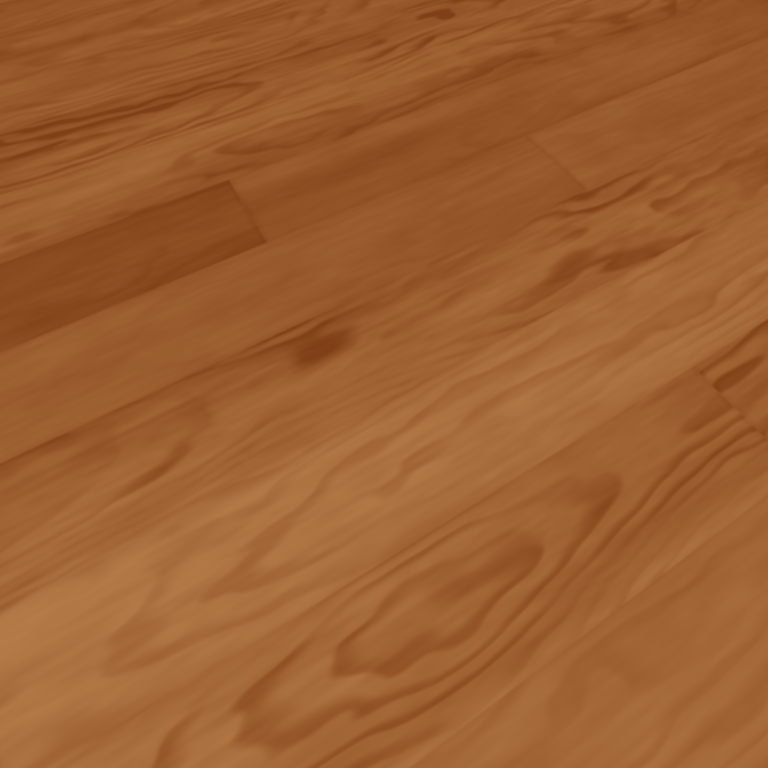
Write a Shadertoy shader that draws this texture.

```glsl
// Oak plank floor seen in perspective, boards running to a far vanishing point.
// Screen points are projected to floor coordinates; each board gets a base tone,
// broken growth rings, stretched streaks, short pores and faint seams.
#define VANISHING_POINT vec2(2.70, 1.655)
#define BOARD_DENSITY 3.59
#define BOARD_LENGTH 14.4
#define SOFTNESS 0.0012
#define FIGURE_DEPTH 0.42
#define BROAD_DEPTH 0.40
#define STREAK_DEPTH 0.36
#define PORE_DEPTH 0.13
#define SEAM_DEPTH 0.09
#define LIGHT_FALLOFF 0.22
#define DARK_WOOD vec3(0.520, 0.268, 0.103)
#define PALE_WOOD vec3(0.700, 0.475, 0.275)

// Base tone and ring strength of the boards, far to near
const float BOARD_TONE[13] = float[13](0.30, 0.32, 0.34, 0.37, 0.38, 0.36,
    0.17, 0.34, 0.45, 0.70, 0.48, 0.50, 0.52);
const float RING_STRENGTH[13] = float[13](0.3, 0.3, 0.4, 0.5, 0.9, 0.6,
    0.15, 0.12, 1.0, 0.5, 0.75, 0.25, 0.25);

float hash(vec2 p) {
    return fract(sin(dot(p, vec2(127.1, 311.7))) * 43758.5453);
}

float noise(vec2 p) {
    vec2 cell = floor(p), f = fract(p);
    f = f * f * (3.0 - 2.0 * f);
    return mix(mix(hash(cell), hash(cell + vec2(1, 0)), f.x),
               mix(hash(cell + vec2(0, 1)), hash(cell + vec2(1, 1)), f.x), f.y);
}

// Floor position: x along the boards, y across them, in board widths
vec2 floorPosition(vec2 uv) {
    float depth = 1.0 / (VANISHING_POINT.y - uv.y);
    float side = (uv.x - VANISHING_POINT.x) * depth;
    return vec2(18.0 * (depth + 0.34 * side), 9.7 + BOARD_DENSITY * side);
}

// Dark late-wood bands: ragged ovals and arches that fade in and out
float ringFigure(vec2 p, vec2 seed, float strength) {
    float heart = p.y - 0.35 - 0.3 * hash(seed);
    float field = mix(3.0, 6.5, strength) * noise(p * vec2(0.42, 1.5) + seed)
                + 8.0 * heart * heart
                + 0.9 * noise(p * vec2(1.3, 4.0) + seed.yx)
                + 0.45 * noise(p * vec2(3.5, 11.0) + seed);
    float phase = fract(field);
    float band = smoothstep(0.35, 0.80, phase) * (1.0 - smoothstep(0.84, 1.0, phase));
    float patchiness = smoothstep(0.2, 0.75, noise(p * vec2(0.9, 4.0) + seed + 7.3));
    return band * (0.2 + 1.1 * patchiness) * strength;
}

float woodTone(vec2 p) {
    float row = floor(p.y);
    int board = int(clamp(row + 6.0, 0.0, 12.0));

    // Staggered end joints
    float joint = 3.71 + row * (2.75 + 0.367 * row);
    float lengths = (p.x - joint) / BOARD_LENGTH;
    float piece = floor(lengths);
    vec2 local = vec2(p.x, fract(p.y));
    vec2 seed = 40.0 * vec2(hash(vec2(row, piece)), hash(vec2(piece + 5.0, row)));

    // Grain, from broad to fine
    float strength = RING_STRENGTH[board];
    float broad = noise(local * vec2(0.22, 3.2) + seed) - 0.5;
    float streaks = 0.5 * noise(local * vec2(0.7, 11.0) + seed)
                  + 0.5 * noise(local * vec2(1.3, 24.0) + seed.yx) - 0.5;
    float mottle = noise(local * vec2(3.0, 6.0) + seed + 3.1) - 0.5;
    float pores = noise(local * vec2(7.0, 34.0) + seed) - 0.5;
    float tone = BOARD_TONE[board] + 0.12 * (1.0 - mod(piece, 2.0));
    tone += BROAD_DEPTH * broad + 0.10 * mottle;
    tone += STREAK_DEPTH * streaks * (0.35 + 0.65 * strength);
    tone += PORE_DEPTH * pores * (0.5 + 0.5 * strength);
    tone -= FIGURE_DEPTH * ringFigure(local, seed, strength);

    // Seams between boards and at their ends
    float edge = min(local.y, 1.0 - local.y);
    float end = abs(lengths - round(lengths)) * BOARD_LENGTH;
    float seam = 0.6 * (1.0 - smoothstep(0.005, 0.035, edge));
    seam = max(seam, 1.0 - smoothstep(0.01, 0.06, end));
    return tone - SEAM_DEPTH * seam;
}

void mainImage(out vec4 fragColor, in vec2 fragCoord) {
    vec2 uv = fragCoord / iResolution.xy;

    // Soft focus: average a small grid of samples
    float tone = 0.0;
    for (int i = 0; i < 9; i++) {
        vec2 offset = vec2(i % 3 - 1, i / 3 - 1) * SOFTNESS;
        tone += woodTone(floorPosition(uv + offset)) / 9.0;
    }

    // Light fades toward the far end of the room
    tone += LIGHT_FALLOFF * (0.5 - uv.y) + 0.04;
    fragColor = vec4(mix(DARK_WOOD, PALE_WOOD, clamp(tone, -0.1, 1.05)), 1.0);
}
```
